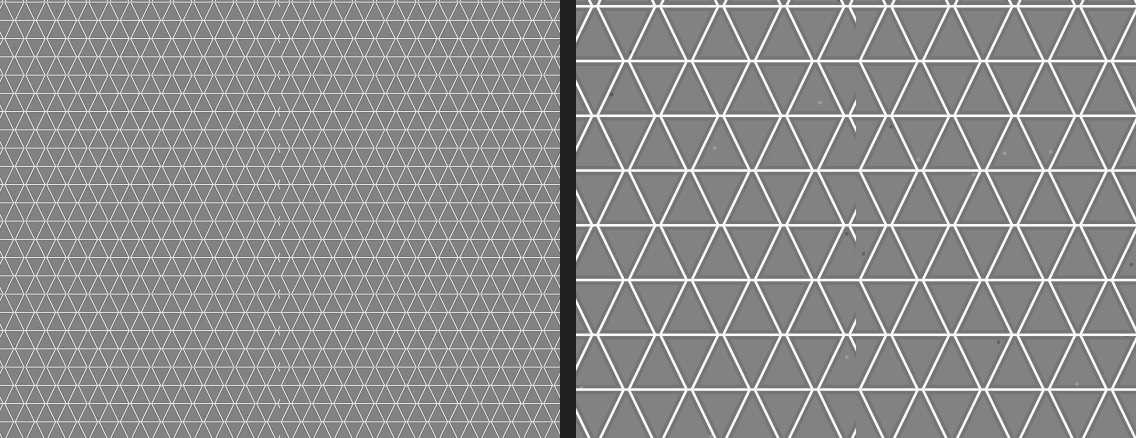
Left, the full canvas; right, a detail of the centre.
This pattern is drawn by a WebGL 2 fragment shader. Its source:

```glsl
#version 300 es
precision highp float;

#define COLUMNS 26.6667     // 26 full triangles and one cut short mid-canvas
#define ROWS 24.0
#define PHASE vec2(0.02, 0.115)
#define LINE_WIDTH 0.0015   // fractions of the canvas width
#define HALO_WIDTH 0.0028
#define APEX_GAP 0.04       // half gap between facing apexes, in columns
#define SPECK_GRID vec2(64.0, 50.0)
#define SPECK_SHARE 0.06
#define SPECK_RADIUS 0.0011
#define GROUND vec3(0.51)
#define HALO vec3(0.46)
#define LINE vec3(0.99)

uniform vec2 u_resolution;
out vec4 fragColor;

vec3 hash3(vec2 cell) {
    vec3 p = fract(cell.xyx * vec3(0.1031, 0.1030, 0.0973));
    p += dot(p, p.yxz + 33.33);
    return fract((p.xxy + p.yzz) * p.zyx);
}

// Distance to the triangular lattice, in canvas widths
float latticeDistance(vec2 uv, float aspect) {
    float rowHeight = aspect / ROWS;
    float columnWidth = 1.0 / COLUMNS;

    // Rows count from the top; alternate rows shift by half a column
    float v = (1.0 - uv.y) * ROWS - PHASE.y;
    float row = floor(v + 0.5);
    float rise = abs(v - row);
    float shift = PHASE.x + 0.5 * (1.0 - mod(row, 2.0));

    // Columns start at the centre, so the outer edges join
    float u = fract(uv.x - 0.5) * COLUMNS - shift;
    float side = abs(fract(u + 0.5) - 0.5);

    // Diagonals bend at each row and leave a small gap there
    float run = (0.5 - 2.0 * APEX_GAP) * columnWidth;
    float normalScale = rowHeight / length(vec2(rowHeight, run));
    float offset = side - mix(APEX_GAP, 0.25, 2.0 * rise);
    float diagonal = abs(offset) * columnWidth * normalScale;
    return min(diagonal, rise * rowHeight);
}

// Signed tint of sparse light and dark specks, each inside its own cell
float speckTint(vec2 uv, float aspect, float pixel) {
    vec2 grid = uv * SPECK_GRID;
    vec2 cell = floor(grid);
    vec3 rnd = hash3(cell);
    vec2 centre = 0.25 + 0.5 * rnd.xy;
    vec2 delta = (grid - cell - centre) * vec2(1.0, aspect) / SPECK_GRID;
    float dotMask = 1.0 - smoothstep(SPECK_RADIUS - 0.5 * pixel,
                                     SPECK_RADIUS + 0.5 * pixel, length(delta));
    float present = step(rnd.z, SPECK_SHARE);
    float tone = rnd.z < 0.5 * SPECK_SHARE ? -0.12 : 0.10;
    return present * dotMask * tone;
}

void main() {
    vec2 uv = gl_FragCoord.xy / u_resolution;
    float aspect = u_resolution.y / u_resolution.x;
    float pixel = 1.0 / u_resolution.x;
    float d = latticeDistance(uv, aspect);

    // Share of the pixel that the line covers
    float halfLine = 0.5 * LINE_WIDTH;
    float overlap = min(d + 0.5 * pixel, halfLine) - max(d - 0.5 * pixel, -halfLine);
    float coverage = clamp(overlap / pixel, 0.0, 1.0);

    // Ground, dark fringe beside the lines, specks, then lines
    float fringe = 1.0 - smoothstep(HALO_WIDTH - 0.5 * pixel, HALO_WIDTH + 0.5 * pixel, d);
    vec3 color = mix(GROUND, HALO, fringe);
    color += speckTint(uv, aspect, pixel);
    color = mix(color, LINE, coverage);
    fragColor = vec4(color, 1.0);
}
```
